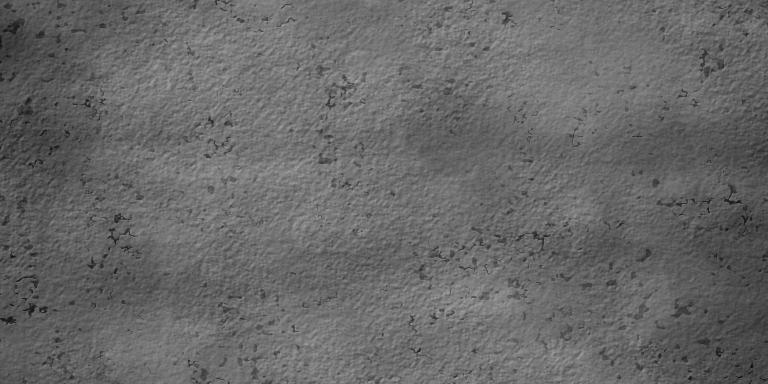
Reproduce this texture procedurally as a Shadertoy shader.

```glsl
// Rough grey plaster wall: a fine noise height field lit from the upper left,
// pricked by small pits and short broken crevices, over mottled stains,
// flat trowel smears and darker left and right edges.

const vec2 LIGHT_STEP = vec2(-0.0024, 0.0030);
const float BASE_GREY = 0.443;

float hash(vec2 cell) {
    vec3 q = fract(vec3(cell.xyx) * 0.1031);
    q += dot(q, q.yzx + 33.33);
    return fract((q.x + q.y) * q.z);
}

float valueNoise(vec2 p) {
    vec2 cell = floor(p);
    vec2 f = fract(p);
    f = f * f * (3.0 - 2.0 * f);
    float low = mix(hash(cell), hash(cell + vec2(1.0, 0.0)), f.x);
    float high = mix(hash(cell + vec2(0.0, 1.0)), hash(cell + 1.0), f.x);
    return mix(low, high, f.y);
}

// Layered noise in 0..1; gain sets how rough the small layers are.
float fbm(vec2 p, int octaves, float gain) {
    float sum = 0.0;
    float total = 0.0;
    float amplitude = 1.0;
    for (int i = 0; i < octaves; i++) {
        sum += amplitude * valueNoise(p);
        total += amplitude;
        amplitude *= gain;
        p = mat2(1.5, 1.1, -1.1, 1.5) * p + 17.3;
    }
    return sum / total;
}

// Short ragged crevices along a noise contour, kept only in sparse clusters.
float crevices(vec2 p, float scale, float width) {
    float contour = abs(fbm(p * vec2(0.8, 1.0) * scale, 4, 0.6) - 0.5);
    float cluster = fbm(p * scale * 0.28 + 41.0, 3, 0.6);
    float pieces = valueNoise(p * scale * 2.6 + 9.0);
    float line = 1.0 - smoothstep(width * 0.3, width, contour);
    return line * smoothstep(0.58, 0.7, cluster) * smoothstep(0.5, 0.7, pieces);
}

// Small irregular pits, thicker in some areas than in others.
float pits(vec2 p, float scale) {
    float density = fbm(p * 6.0 + 23.0, 3, 0.6);
    float threshold = mix(0.86, 0.66, smoothstep(0.35, 0.7, density));
    float spot = fbm(p * vec2(0.85, 1.0) * scale + 51.0, 2, 0.5);
    return smoothstep(threshold, threshold + 0.1, spot);
}

float hollows(vec2 p) {
    float cracked = max(crevices(p, 24.0, 0.05), 0.7 * crevices(p + 5.7, 42.0, 0.06));
    return max(cracked, 0.6 * pits(p, 62.0));
}

// Height of the surface: fine grains over slightly coarser lumps.
float plasterHeight(vec2 p) {
    float grains = fbm(p * vec2(88.0, 98.0), 2, 0.75);
    float lumps = fbm(p * 42.0 + 3.0, 2, 0.6);
    return grains + 0.55 * lumps;
}

// Broad light and dark areas, from clouds, horizontal smears and edge shade.
float stains(vec2 p, float aspect) {
    float clouds = fbm(p * vec2(2.6, 3.4) + 12.0, 6, 0.65) - 0.5;
    float smears = fbm(p * vec2(1.6, 8.0) + 30.0, 5, 0.6) - 0.5;
    float patches = smoothstep(0.54, 0.62, fbm(p * vec2(6.0, 4.5) + 63.0, 6, 0.6));
    float side = abs(2.0 * p.x / aspect - 1.0);
    float edge = smoothstep(0.35, 1.05, side);
    return 0.22 * clouds + 0.18 * smears + 0.035 * patches - 0.13 * edge;
}

void mainImage(out vec4 fragColor, in vec2 fragCoord) {
    vec2 p = fragCoord / iResolution.y;
    float aspect = iResolution.x / iResolution.y;

    // Slopes facing the light brighten, slopes facing away fall into shade.
    float slope = plasterHeight(p) - plasterHeight(p + LIGHT_STEP);
    float roughness = mix(0.17, 0.31, smoothstep(0.3, 0.65, fbm(p * 5.0 + 80.0, 3, 0.5)));
    float relief = clamp(slope * roughness, -0.16, 0.1);

    // Hollows are dark inside and catch light on their lower right rim.
    float hollow = hollows(p);
    float rim = max(hollows(p + LIGHT_STEP) - hollow, 0.0);

    float grey = BASE_GREY + stains(p, aspect) + relief;
    grey += 0.05 * rim - 0.2 * hollow;

    // Fine dust over the whole wall.
    grey += 0.03 * (valueNoise(p * 230.0) - 0.5);

    fragColor = vec4(vec3(clamp(grey, 0.06, 0.7)), 1.0);
}
```
